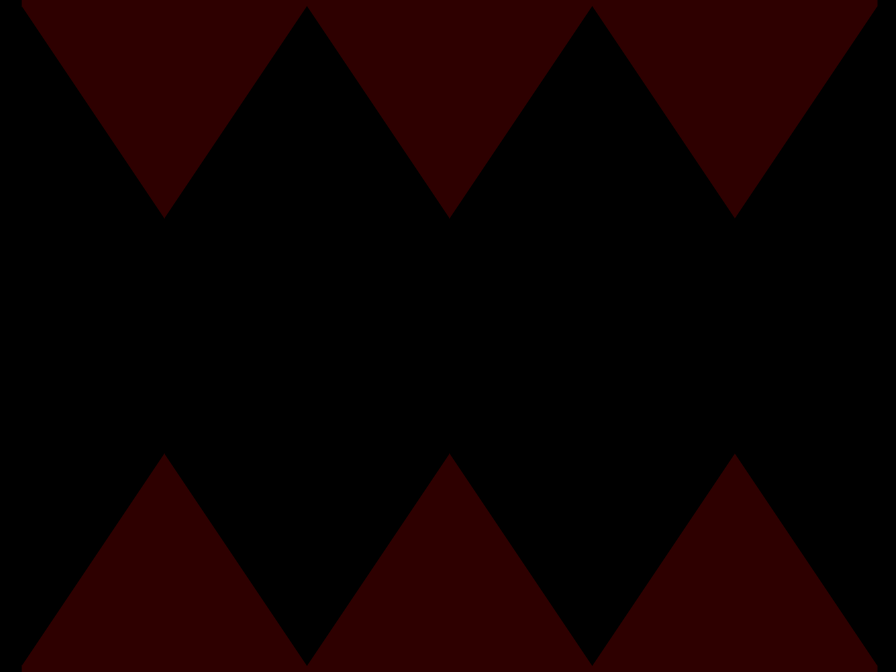
Reproduce this background procedurally as a Shadertoy shader.

```glsl
// Two facing rows of dark red triangular teeth on black, along the top and bottom edges.

#define TOOTH_COUNT 3.0
#define TOOTH_WIDTH 0.4245   // lengths are in canvas heights
#define TIP_HEIGHT 0.3250
#define VALLEY_HEIGHT 0.0090
#define ROW_SHIFT 0.0024
#define TOOTH_COLOR vec3(0.18, 0.0, 0.0)
#define BACK_COLOR vec3(0.0)

// Signed distance to a row of teeth standing on y = 0, negative inside.
float teethDistance(vec2 p) {
    float rowHalf = 0.5 * TOOTH_COUNT * TOOTH_WIDTH;
    float cell = fract((p.x + rowHalf) / TOOTH_WIDTH);
    float fromTip = abs(2.0 * cell - 1.0);
    float profile = mix(TIP_HEIGHT, VALLEY_HEIGHT, fromTip);
    float slope = 2.0 * (TIP_HEIGHT - VALLEY_HEIGHT) / TOOTH_WIDTH;
    float slanted = (p.y - profile) / sqrt(1.0 + slope * slope);
    return max(slanted, abs(p.x) - rowHalf);
}

void mainImage(out vec4 fragColor, in vec2 fragCoord) {
    vec2 p = fragCoord / iResolution.y;
    p.x -= 0.5 * iResolution.x / iResolution.y + ROW_SHIFT;

    // Mirror the lower row onto the upper edge.
    p.y = min(p.y, 1.0 - p.y);

    // Blend across one pixel at the edges.
    float coverage = clamp(0.5 - teethDistance(p) * iResolution.y, 0.0, 1.0);
    fragColor = vec4(mix(BACK_COLOR, TOOTH_COLOR, coverage), 1.0);
}
```
